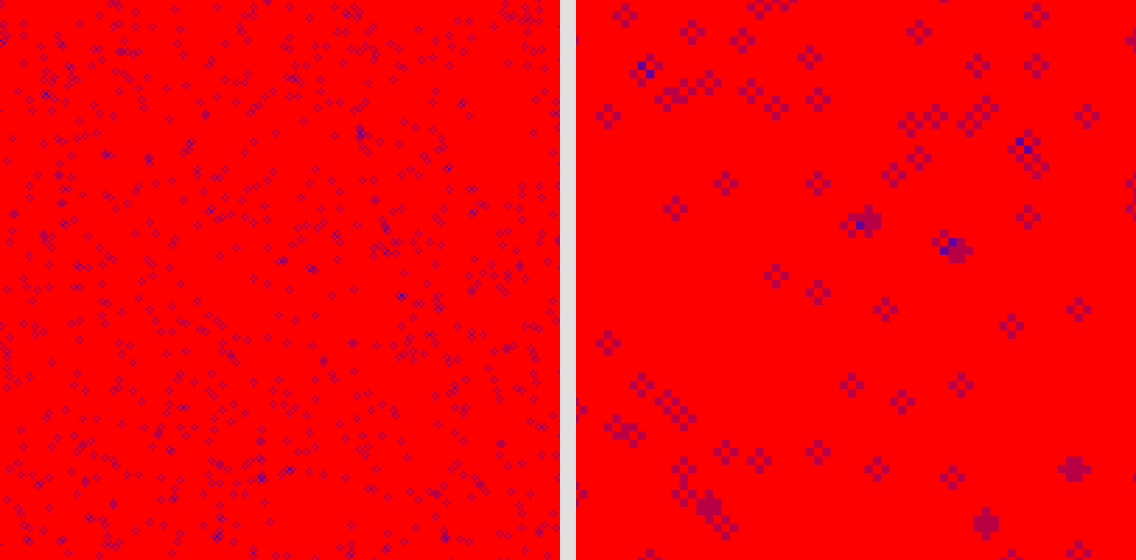
Left, the full canvas; right, a detail of the centre.
Write a Shadertoy shader that draws this pattern.

```glsl
#define CELLS 200.0        // grid cells along the canvas height
#define SEED_DENSITY 0.0205 // chance that a cell is a seed
#define TINT 0.27          // blue share next to one seed
#define TINT_GROWTH 1.17   // how steeply overlaps turn blue
#define SEED_OFFSET 37.0   // picks another scatter

const vec3 FIELD_RED = vec3(1.0, 0.0, 0.0);
const vec3 SEED_BLUE = vec3(0.0, 0.0, 1.0);

float hash(vec2 p) {
    vec3 q = fract(vec3(p.xyx) * 0.1031);
    q += dot(q, q.yzx + 33.33);
    return fract((q.x + q.y) * q.z);
}

float isSeed(vec2 cell) {
    return step(hash(cell + SEED_OFFSET), SEED_DENSITY);
}

// Each seed tints its four direct neighbours and leaves its own cell alone
float cellTint(vec2 cell) {
    vec2 e = vec2(1.0, 0.0);
    float seeds = isSeed(cell + e.xy) + isSeed(cell - e.xy)
                + isSeed(cell + e.yx) + isSeed(cell - e.yx);
    return seeds > 0.0 ? min(TINT * pow(seeds, TINT_GROWTH), 1.0) : 0.0;
}

void mainImage(out vec4 fragColor, in vec2 fragCoord) {
    float pixelSize = CELLS / iResolution.y;
    vec2 p = fragCoord * pixelSize - 0.5;
    vec2 cell = floor(p);

    // Pixel coverage of the four nearest cells
    vec2 cover = clamp((p - cell - 0.5) / min(pixelSize, 1.0) + 0.5, 0.0, 1.0);
    float lower = mix(cellTint(cell), cellTint(cell + vec2(1.0, 0.0)), cover.x);
    float upper = mix(cellTint(cell + vec2(0.0, 1.0)), cellTint(cell + 1.0), cover.x);

    fragColor = vec4(mix(FIELD_RED, SEED_BLUE, mix(lower, upper, cover.y)), 1.0);
}
```
